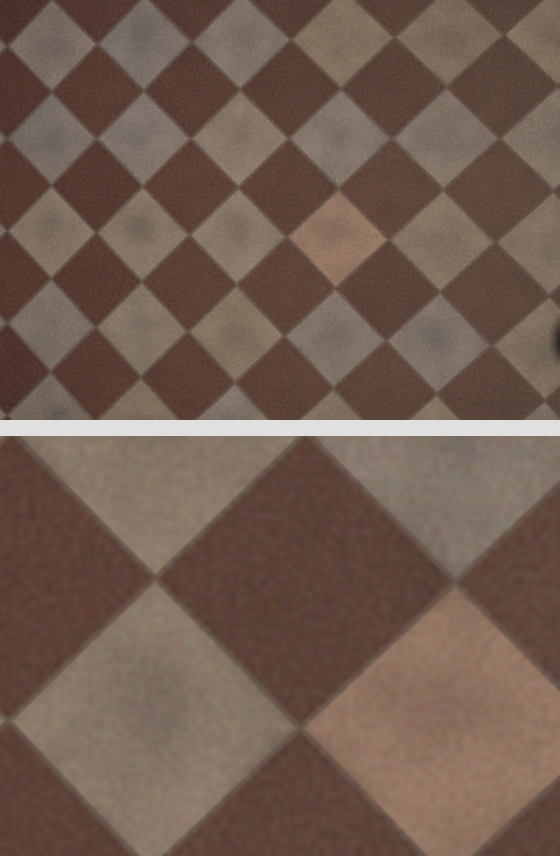
Top, the full canvas; bottom, a detail of the centre.
A Shadertoy shader for this texture:

```glsl
// Worn checkered floor of brown and grey-beige tiles laid diagonally, seen slightly askew.

float hash(vec2 p) {
    vec3 h = fract(p.xyx * vec3(0.1031, 0.1030, 0.0973));
    h += dot(h, h.yzx + 33.33);
    return fract((h.x + h.y) * h.z);
}

vec2 gradient(vec2 cell) {
    float angle = 6.2832 * hash(cell + 57.0);
    return vec2(cos(angle), sin(angle));
}

// Gradient noise, roughly -0.7 to 0.7
float noise(vec2 p) {
    vec2 i = floor(p), f = fract(p);
    vec2 s = f * f * f * (f * (f * 6.0 - 15.0) + 10.0);
    vec2 e = vec2(0.0, 1.0);
    float low = mix(dot(gradient(i), f), dot(gradient(i + e.yx), f - e.yx), s.x);
    float high = mix(dot(gradient(i + e), f - e), dot(gradient(i + 1.0), f - 1.0), s.x);
    return mix(low, high, s.y);
}

float fbm(vec2 p) {
    float sum = 0.0, amplitude = 0.6;
    for (int i = 0; i < 4; i++) {
        sum += amplitude * noise(p);
        p = p * 2.03 + 17.0;
        amplitude *= 0.5;
    }
    return sum;
}

// Floor coordinates under a mild perspective: joints cross at whole numbers
vec2 floorPlane(vec2 p) {
    float down = 0.67 - p.y;
    float depth = 0.1097 + 0.01156 * p.x;
    float across = p.x * (1.0 + 0.0288 * down) - 0.0174;
    vec2 uv = vec2(across * 1.053, down) / depth;
    return 0.5 * vec2(uv.x + uv.y, uv.x - uv.y);
}

vec3 lightTile(vec2 id, vec2 local, vec2 p) {
    vec3 color = mix(vec3(0.49, 0.44, 0.40), vec3(0.51, 0.44, 0.37), hash(id + 7.0));
    color *= 0.97 + 0.07 * hash(id + 31.0);
    // Cooler glaze towards the upper left, one rosy tile
    color += vec3(-0.01, 0.0, 0.025) * smoothstep(0.5, 0.0, distance(p, vec2(0.1, 0.9)));
    color += vec3(0.035, -0.01, -0.015) * step(distance(id, vec2(4.0, 2.0)), 0.5);
    // Grey smudge worn into the middle
    vec2 offset = 0.2 * vec2(hash(id + 3.0), hash(id + 11.0)) - 0.1;
    float smudge = exp(-14.0 * dot(local - offset, local - offset));
    color -= vec3(0.07, 0.06, 0.045) * smudge * (0.25 + 0.75 * hash(id + 19.0));
    return color * (1.0 + 0.13 * fbm(p * 16.0 + id));
}

vec3 darkTile(vec2 id, vec2 p) {
    vec3 color = mix(vec3(0.335, 0.220, 0.190), vec3(0.355, 0.275, 0.235), p.x / 1.333);
    color *= 0.97 + 0.07 * hash(id + 43.0);
    return color * (1.0 + 0.08 * fbm(p * 13.0 + id));
}

void mainImage(out vec4 fragColor, in vec2 fragCoord) {
    vec2 p = fragCoord / iResolution.y;
    vec2 q = floorPlane(p);
    q += 0.006 * vec2(noise(p * 9.0), noise(p * 9.0 + 40.0));
    vec2 id = floor(q), local = fract(q) - 0.5;
    bool isLight = mod(id.x + id.y, 2.0) < 0.5;
    vec3 color = isLight ? lightTile(id, local, p) : darkTile(id, p);

    // Grime gathered along the rims, then the thin joint
    float edge = 0.5 - max(abs(local.x), abs(local.y));
    float grime = exp(-edge * 28.0) * smoothstep(-0.1, 0.4, noise(p * 8.0 + 5.0));
    color *= 1.0 - (isLight ? 0.20 : 0.08) * grime;
    float soft = length(fwidth(q)) * 0.7;
    vec3 joint = vec3(0.385, 0.315, 0.275);
    color = mix(joint, color, smoothstep(0.0, 0.018 + soft, edge));

    // Uneven lamp light and a dark stain at the right rim
    vec2 fromCenter = (p - vec2(0.72, 0.46)) * vec2(0.9, 1.0);
    color *= 1.06 - 0.26 * dot(fromCenter, fromCenter);
    float stain = length((p - vec2(1.345, 0.19)) * vec2(1.0, 0.55));
    color *= 1.0 - 0.7 * smoothstep(0.045, 0.005, stain);

    // Fine speckle with a little colour in it
    vec2 g = p * 150.0;
    color += 0.035 * noise(g);
    color += 0.022 * vec3(noise(g * 0.6 + 90.0), noise(g * 0.6 + 150.0), noise(g * 0.6 + 210.0));
    fragColor = vec4(clamp(color, 0.0, 1.0), 1.0);
}
```
